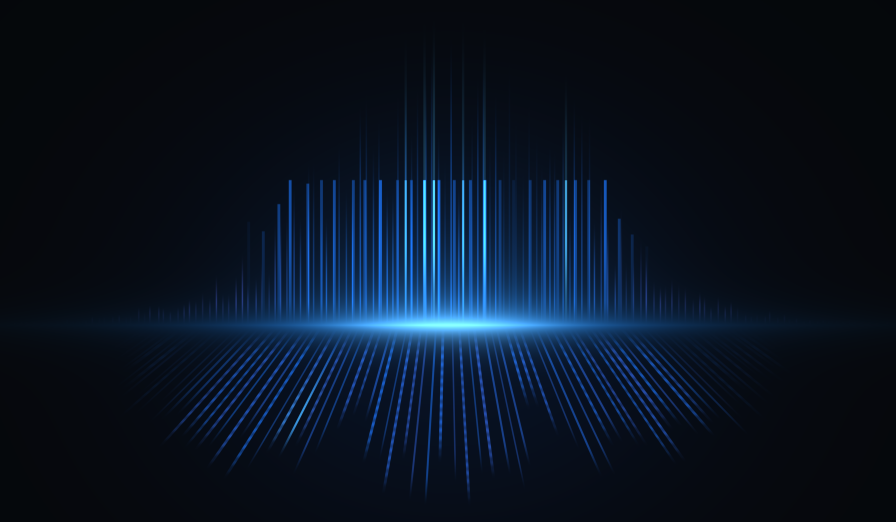
Write a Shadertoy shader that draws this background.

```glsl
// Blue light beams rising from a glowing horizon over a floor of fanned rays.

#define HORIZON 0.377      // height of the horizon, in canvas heights
#define VANISH 0.38        // vanishing point of the floor rays above the horizon
#define CUT 0.278          // height at which the strong beams end
#define FINE_STEP 0.0125   // spacing of the faint beams
#define BEAM_STEP 0.0285   // spacing of the strong beams
#define RAY_STEP 0.0145    // spacing of the floor rays
#define BASE vec3(0.021, 0.029, 0.042)
#define VIOLET vec3(0.17, 0.19, 0.46)
#define BLUE vec3(0.06, 0.30, 0.66)
#define CYAN vec3(0.30, 0.76, 0.98)

// Offsets from the centre of the brightest beams
const float ACCENTS[6] = float[6](-0.081, -0.045, -0.027, 0.029, 0.070, 0.226);

float hash(float n) {
    return fract(sin(n * 127.1 + 3.7) * 43758.5);
}

float bell(float x, float width) {
    return exp(-x * x / (width * width));
}

float stroke(float dist, float halfWidth, float pixel) {
    return 1.0 - smoothstep(halfWidth - 0.7 * pixel, halfWidth + 0.7 * pixel, abs(dist));
}

// Tallest beam allowed at each offset from the centre
float skyline(float x) {
    return 0.57 * bell(x, 0.33) + 0.13 * bell(x - 0.25, 0.05) + 0.03 * bell(x, 0.7);
}

vec3 glow(float x, float e) {
    float a = abs(e);
    vec3 c = BASE + vec3(0.010, 0.043, 0.105) * bell(x, 0.52) * bell(e, 0.42);
    c += vec3(0.005, 0.045, 0.075) * exp(-a / 0.035) * bell(x, 0.9);
    c += vec3(0.04, 0.19, 0.36) * exp(-a / 0.025) * bell(x, 0.46);
    c += vec3(0.40, 0.46, 0.36) * exp(-a / 0.018) * bell(x, 0.17);
    // The dome of light spreads upward and stops soon below the horizon
    float reach = e > 0.0 ? 0.10 : 0.026;
    return c + vec3(0.09, 0.31, 0.50) * exp(-a / reach) * bell(x, 0.27);
}

vec3 beams(float x, float e, float pixel) {
    vec3 c = vec3(0.0);
    float base = smoothstep(0.0, 0.05, e);
    float gap = 1.0 - 0.75 * bell(x - 0.13, 0.035);

    // Faint, tall beams that fade upward
    float cell = floor(x / FINE_STEP);
    float r = hash(cell);
    float centre = (cell + 0.3 + 0.4 * hash(cell + 71.0)) * FINE_STEP;
    float top = skyline(centre) * mix(0.45, 1.0, r);
    float fade = 1.0 - smoothstep(0.35 * top, top, e);
    vec3 tint = mix(BLUE, VIOLET, smoothstep(0.22, 0.42, abs(centre)));
    c += tint * stroke(x - centre, 0.0014, pixel) * fade * base * gap * mix(0.25, 0.75, hash(cell + 19.0));

    // Strong beams with a sharp upper end
    cell = floor(x / BEAM_STEP);
    r = hash(cell + 210.0);
    centre = (cell + 0.35 + 0.3 * hash(cell + 33.0)) * BEAM_STEP;
    top = min(CUT, skyline(centre) * mix(0.7, 1.3, r));
    float end = 1.0 - smoothstep(top - pixel, top + pixel, e);
    float range = 1.0 - smoothstep(0.30, 0.40, abs(centre));
    float along = mix(0.45, 1.0, smoothstep(0.0, 0.17, e));
    c += BLUE * stroke(x - centre, 0.0027, pixel) * end * range * along * base * gap * mix(0.45, 1.0, r);

    // Brightest beams, each with a faint tail above the cut
    for (int i = 0; i < 6; i++) {
        float k = float(i);
        float power = mix(0.55, 0.85, hash(k + 8.0)) + 0.3 * bell(k - 2.0, 0.6);
        float tail = 0.25 * (1.0 - smoothstep(CUT, skyline(ACCENTS[i]), e));
        float body = 1.0 - smoothstep(CUT - pixel, CUT + pixel, e);
        float dim = mix(0.2, 1.0, smoothstep(0.02, 0.17, e));
        c += CYAN * stroke(x - ACCENTS[i], 0.0022, pixel) * max(body * dim, tail) * power * base;
    }
    return c;
}

vec3 floorRays(float x, float depth, float pixel) {
    float spread = (VANISH + depth) / VANISH;
    float u = x / spread;
    float cell = floor(u / RAY_STEP);
    float r = hash(cell + 400.0);
    float centre = (cell + 0.3 + 0.4 * hash(cell + 57.0)) * RAY_STEP;

    // Distance across the slanted ray, in canvas heights
    float dist = (u - centre) * spread * inversesqrt(1.0 + centre * centre / (VANISH * VANISH));
    float line = stroke(dist, mix(0.0014, 0.0028, r), pixel);

    float len = (0.35 - 0.9 * centre * centre) * mix(0.72, 1.0, hash(cell + 91.0));
    len *= 1.0 - 0.42 * bell(abs(centre) - 0.12, 0.025);
    float fade = smoothstep(0.005, 0.07, depth) * (1.0 - smoothstep(len - 0.07, len, depth));
    float dash = 1.0 - 0.35 * step(0.45, r) * (0.5 + 0.5 * sin(depth * 400.0 + r * 40.0));
    float outer = 1.0 - 0.85 * smoothstep(0.31, 0.42, abs(centre));
    float glint = bell(centre + 0.20, 0.012) * bell(depth - 0.17, 0.07);

    vec3 tint = mix(BLUE, VIOLET, 0.55 * hash(cell + 140.0));
    tint = mix(tint * mix(0.5, 1.05, r), CYAN, 0.75 * glint);
    return tint * line * fade * dash * outer;
}

void mainImage(out vec4 fragColor, in vec2 fragCoord) {
    float pixel = 1.0 / iResolution.y;
    float x = (fragCoord.x - 0.5 * iResolution.x) * pixel;
    float e = fragCoord.y * pixel - HORIZON;

    vec3 color = glow(x, e);
    color += e > 0.0 ? beams(x, e, pixel) : floorRays(x, -e, pixel);
    fragColor = vec4(min(color, 1.0), 1.0);
}
```
